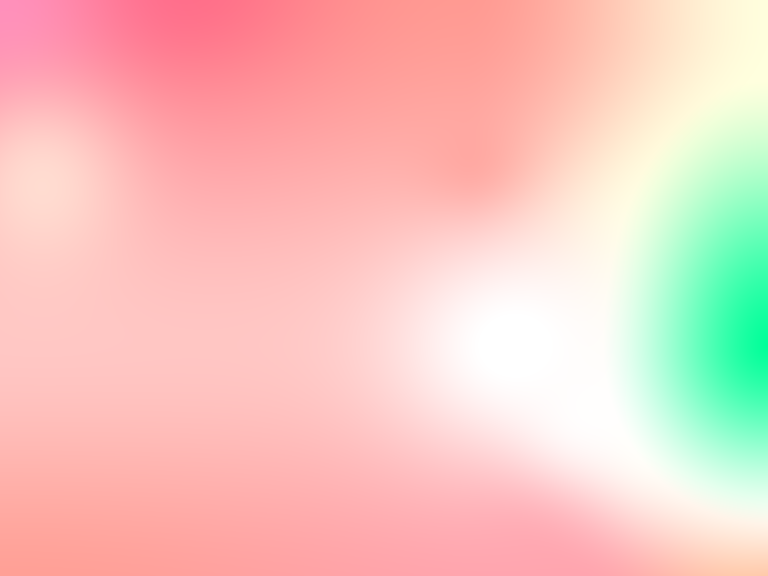
Reproduce this background procedurally as a Shadertoy shader.

```glsl
const vec3 CORAL  = vec3(1.0, 0.62, 0.58);
const vec3 PINK   = vec3(1.0, 0.64, 0.68);
const vec3 APRICOT = vec3(1.0, 0.76, 0.62);
const vec3 BLUSH  = vec3(1.0, 0.775, 0.765);
const vec3 ROSE   = vec3(1.0, 0.49, 0.54);
const vec3 SALMON = vec3(1.0, 0.60, 0.57);
const vec3 HOT_ROSE = vec3(1.0, 0.40, 0.53);
const vec3 ORCHID = vec3(1.0, 0.56, 0.74);
const vec3 PEACH  = vec3(1.0, 0.88, 0.83);
const vec3 CREAM  = vec3(1.0, 1.0, 0.87);
const vec3 IVORY  = vec3(1.0, 1.0, 0.97);
const vec3 WHITE  = vec3(1.0);
const vec3 MINT   = vec3(0.0, 1.0, 0.6);

const float BLUSH_HEIGHT = 0.4;
const vec2 MINT_CENTRE = vec2(1.0, 0.4);
const float MINT_WIDTH = 0.215;
const float MINT_ABOVE = 0.46;
const float MINT_BELOW = 0.31;

// Elliptical soft spot, 1 at its centre
float glow(vec2 p, vec2 centre, vec2 radius) {
    vec2 d = (p - centre) / radius;
    return exp(-dot(d, d));
}

// Warm vertical blend with colour drifting across each edge
vec3 warmField(vec2 p) {
    vec3 bottom = mix(CORAL, PINK, smoothstep(0.0, 0.7, p.x));
    bottom = mix(bottom, APRICOT, smoothstep(0.75, 0.98, p.x));
    vec3 top = mix(ROSE, SALMON, smoothstep(0.2, 0.6, p.x));
    vec3 c = mix(bottom, BLUSH, smoothstep(-0.05, BLUSH_HEIGHT, p.y));
    return mix(c, top, smoothstep(BLUSH_HEIGHT, 1.05, p.y));
}

// Pale region on the right, bounded below by a curved edge
float creamMask(vec2 p) {
    float farEdge = mix(0.84, 1.02, smoothstep(0.6, 0.95, p.y));
    float across = smoothstep(0.6, farEdge, p.x);
    float inset = 1.0 - p.x;
    float lowerEdge = 0.05 + 1.7 * inset * inset;
    float softness = 0.09 + 0.25 * inset;
    return across * smoothstep(-softness, softness, p.y - lowerEdge);
}

// Nearly linear falloff, taller above the centre than below
float mintMask(vec2 p) {
    vec2 d = p - MINT_CENTRE;
    float height = d.y > 0.0 ? MINT_ABOVE : MINT_BELOW;
    float t = clamp(1.0 - length(d / vec2(MINT_WIDTH, height)), 0.0, 1.0);
    return mix(t, smoothstep(0.0, 1.0, t), 0.5);
}

void mainImage(out vec4 fragColor, in vec2 fragCoord) {
    vec2 p = fragCoord / iResolution.xy;
    vec3 c = warmField(p);

    // Local tints in the warm field
    c = mix(c, HOT_ROSE, 0.75 * glow(p, vec2(0.22, 1.02), vec2(0.15, 0.13)));
    c = mix(c, ORCHID, 0.95 * glow(p, vec2(0.0, 1.0), vec2(0.14, 0.19)));
    c = mix(c, PEACH, 0.92 * glow(p, vec2(0.055, 0.68), vec2(0.12, 0.17)));
    c = mix(c, SALMON, 0.6 * glow(p, vec2(0.63, 0.7), vec2(0.08)));
    c = mix(c, PINK, 0.7 * glow(p, vec2(0.716, 0.08), vec2(0.1)));

    // Pale right side and white centre
    vec3 pale = mix(IVORY, CREAM, smoothstep(0.25, 0.8, p.y));
    c = mix(c, pale, creamMask(p));
    float core = 1.08 * glow(p, vec2(0.67, 0.4), vec2(0.161, 0.187));
    c = mix(c, WHITE, min(core, 1.0));
    c = mix(c, WHITE, 0.85 * glow(p, vec2(0.765, 0.28), vec2(0.085, 0.1)));

    // Mint light on the right edge
    c = mix(c, MINT, mintMask(p));
    fragColor = vec4(c, 1.0);
}
```
